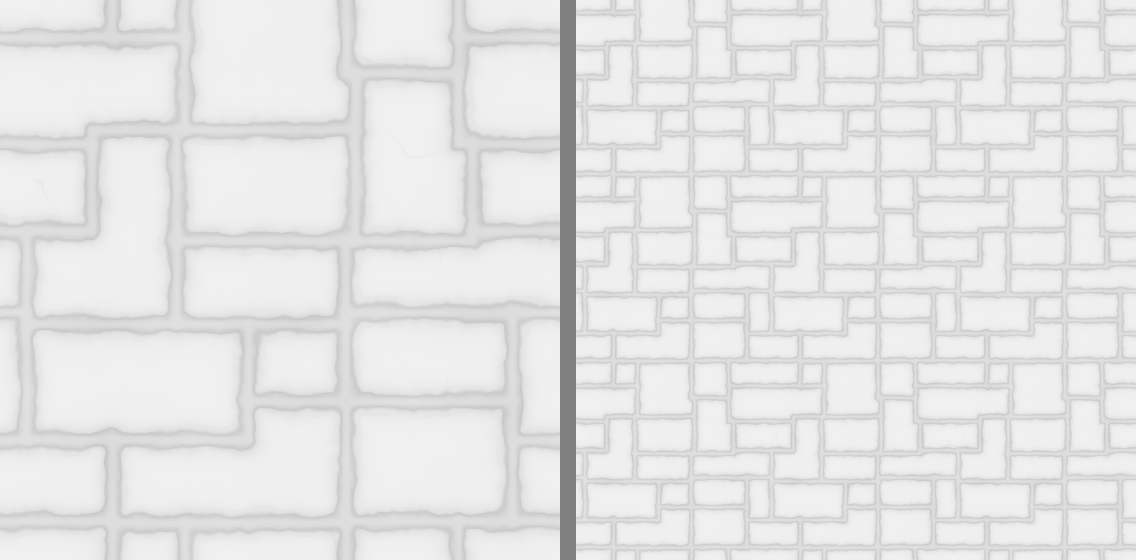
Left, the tile; right, the same tile 3 across and 3 down.
Reproduce this texture map procedurally as a Shadertoy shader.

```glsl
// Pale wall of fitted stone slabs with soft recessed joints, tiling in both axes.
// A pinwheel lattice yields uneven rectangles, some joined into L shapes;
// the distance to the joints is wobbled with layered sines and shaded.

#define GRID vec2(4.0, 6.0)   // slabs across and up, both even
#define SEED 3.0
#define SPREAD 0.62           // unevenness of slab sizes
#define MERGE 0.45            // chance that a slab seeks a partner
#define JOINT 0.0145          // half width of a joint
#define CORNER 0.014          // rounding of slab corners
#define WOBBLE 0.005          // roughness of slab outlines
#define STONE_SHADE 0.94
#define JOINT_SHADE 0.868
#define CREVICE_SHADE 0.798

const float TAU = 6.2831853;

vec2 wrapCell(vec2 cell) { return floor(mod(cell + 0.5, GRID)); }

float hash(vec2 cell, float salt) {
    vec3 q = fract(vec3(wrapCell(cell), salt + SEED) * vec3(0.1031, 0.1030, 0.0973));
    q += dot(q, q.yzx + 33.33);
    return fract((q.x + q.y) * q.z);
}

// Layered sines, each bending the next; whole frequencies keep them periodic.
float waves(vec2 p, float freq, float phase) {
    float sum = 0.0, amp = 0.5;
    for (int n = 0; n < 5; n++) {
        float angle = phase + 2.4 * float(n);
        vec2 k = round(freq * vec2(cos(angle), sin(angle)));
        sum += amp * sin(TAU * dot(k, p) + 7.0 * angle + 1.5 * sum);
        freq *= 1.6;
        amp *= 0.65;
    }
    return sum;
}

float smoothMin(float a, float b, float k) {
    float h = max(k - abs(a - b), 0.0) / k;
    return min(a, b) - 0.25 * k * h * h;
}

// Position of the single wall inside a lattice cell.
float wall(vec2 cell) { return 0.5 + SPREAD * (hash(cell, 0.0) - 0.5); }

// Rectangle around a lattice corner, bounded by the walls of its four cells.
vec4 slab(vec2 c) {
    float ne = wall(c), sw = wall(c - 1.0) - 1.0;
    float nw = wall(c - vec2(1, 0)), se = wall(c - vec2(0, 1));
    bool upright = mod(c.x + c.y, 2.0) < 0.5;
    return c.xyxy + (upright ? vec4(sw, se - 1.0, ne, nw)
                             : vec4(nw - 1.0, sw, se, ne));
}

// Slabs that share an owner form one stone.
vec2 owner(vec2 c) {
    if (hash(c, 1.0) < MERGE) {
        vec2 partner = c + (hash(c, 2.0) < 0.5 ? vec2(1, 0) : vec2(0, 1));
        if (hash(partner, 1.0) >= MERGE) c = partner;
    }
    return wrapCell(c);
}

// Distance to the nearest joint centre; also returns the stone at p.
float jointDistance(vec2 p, out vec2 home) {
    vec2 q = p * GRID, base = floor(q) - 1.0;
    home = vec2(0);
    for (int k = 0; k < 16; k++) {
        vec2 c = base + vec2(k % 4, k / 4);
        vec4 s = slab(c);
        if (all(greaterThanEqual(q, s.xy)) && all(lessThan(q, s.zw))) home = owner(c);
    }
    float d = 0.2;
    for (int k = 0; k < 16; k++) {
        vec2 c = base + vec2(k % 4, k / 4);
        if (owner(c) == home) continue;
        vec4 s = slab(c);
        vec2 gap = max(max(s.xy - q, q - s.zw), 0.0) / GRID;
        d = smoothMin(d, length(gap), CORNER);
    }
    return d;
}

float bump(float x) { return exp(-x * x); }

void mainImage(out vec4 fragColor, in vec2 fragCoord) {
    vec2 p = fragCoord / iResolution.xy;
    vec2 home;
    float d = jointDistance(p, home);
    float phase = TAU * hash(home, 5.0);
    float mottle = waves(p, 3.0, SEED);

    // Signed distance to the rough outline, positive inside the stone.
    float edge = d - JOINT + WOBBLE * waves(p, 9.0, phase) * smoothstep(0.0, JOINT, d);

    // Joint: light middle with faint streaks, dark crevice beside the stone.
    float joint = mix(JOINT_SHADE, CREVICE_SHADE, smoothstep(-0.0125, -0.001, edge));
    joint += 0.012 * mottle + 0.004 * cos(1100.0 * d);

    // Stone: soft shaded rim, thin worn ledge and slight mottling.
    float stone = STONE_SHADE - 0.08 * exp(-max(edge, 0.0) / 0.01);
    float worn = waves(p, 4.0, phase + 2.0);
    stone -= 0.014 * smoothstep(-0.1, 0.5, worn) * bump((edge - 0.011) / 0.0016);
    stone += 0.003 * mottle;

    // Short hairline cracks.
    float crack = exp(-abs(waves(p, 2.0, phase + 1.0)) / 0.02);
    stone -= 0.03 * crack * smoothstep(0.4, 0.8, waves(p, 3.0, phase + 4.0));

    float softness = max(mix(0.0014, 0.004, smoothstep(-0.6, 0.6, worn)), 0.7 / iResolution.y);
    float shade = mix(joint, stone, smoothstep(-softness, softness, edge));
    fragColor = vec4(vec3(shade), 1.0);
}
```
